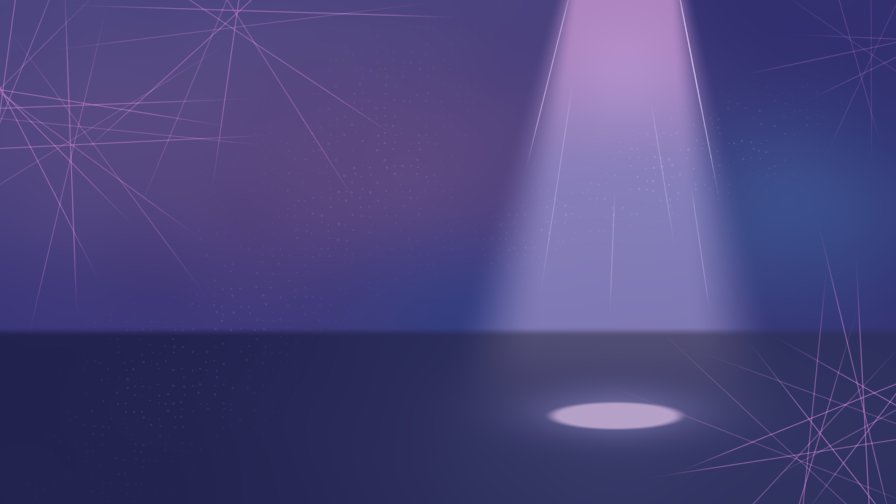
Reproduce this background procedurally as a Shadertoy shader.

```glsl
// An empty stage: a violet wall above a dark floor, a soft spotlight with its
// pool of light, and fans of thin laser lines in the corners. Glows are Gaussian
// ellipses, rays are segment distances, haze and dust come from noise and hashes.

float hash(vec2 p) {
    return fract(sin(dot(p, vec2(127.1, 311.7))) * 43758.5);
}

vec2 gradientAt(vec2 cell) {
    float a = 6.2832 * hash(cell);
    return vec2(cos(a), sin(a));
}

float gradientNoise(vec2 p) {
    vec2 i = floor(p), f = fract(p), u = f * f * (3.0 - 2.0 * f);
    vec2 e = vec2(1, 0);
    float low = mix(dot(gradientAt(i), f), dot(gradientAt(i + e), f - e), u.x);
    float high = mix(dot(gradientAt(i + e.yx), f - e.yx), dot(gradientAt(i + 1.0), f - 1.0), u.x);
    return mix(low, high, u.y);
}

float glow(vec2 p, vec2 center, vec2 radius) {
    vec2 q = (p - center) / radius;
    return exp(-dot(q, q));
}

// Thin segment that fades toward both ends
float ray(vec2 p, vec2 a, vec2 b) {
    vec2 d = b - a;
    float t = clamp(dot(p - a, d) / dot(d, d), 0.0, 1.0);
    float width = 0.0012 + 0.7 / iResolution.y;
    float core = 1.0 - smoothstep(0.0, width, length(p - a - d * t));
    return core * smoothstep(0.0, 0.25, t) * smoothstep(1.0, 0.65, t);
}

// Rays crossing near a hub, spread over a half turn
float laserFan(vec2 p, vec2 hub, float reach, float seed) {
    float sum = 0.0;
    for (float i = 0.0; i < 7.0; i++) {
        float r = hash(vec2(i, seed));
        float a = 3.1416 * (i + r) / 7.0;
        vec2 dir = vec2(cos(a), sin(a));
        vec2 mid = hub + 0.06 * (vec2(hash(vec2(seed, i)), r) - 0.5);
        sum += ray(p, mid - dir * reach * (0.6 + 0.5 * r), mid + dir * reach * (1.1 - 0.5 * r))
             * (0.35 + 0.5 * hash(vec2(r, seed)));
    }
    return sum;
}

// Faint specks, one at most per grid cell
float dust(vec2 p) {
    vec2 g = p * 62.0, cell = floor(g);
    vec2 spot = 0.25 + 0.5 * vec2(hash(cell + 3.0), hash(cell + 8.0));
    float size = 0.1 + 0.15 * hash(cell + 5.0);
    return step(0.45, hash(cell)) * smoothstep(size, size * 0.3, length(g - cell - spot));
}

void mainImage(out vec4 fragColor, in vec2 fragCoord) {
    vec2 p = fragCoord / iResolution.y;
    p.x += 0.5 * (16.0 / 9.0 - iResolution.x / iResolution.y);
    float haze = gradientNoise(p * 3.0) + 0.5 * gradientNoise(p * 6.0 + 9.0);

    // Wall
    vec3 wall = mix(vec3(0.22, 0.21, 0.47), vec3(0.29, 0.27, 0.50), smoothstep(0.35, 0.8, p.y));
    wall = mix(wall, vec3(0.20, 0.19, 0.44), smoothstep(0.85, 1.5, p.x));
    wall = mix(wall, vec3(0.37, 0.28, 0.50), 0.85 * glow(p, vec2(0.72, 0.66), vec2(0.55, 0.26)));
    wall = mix(wall, vec3(0.35, 0.29, 0.51), 0.6 * glow(p, vec2(0.2, 0.72), vec2(0.3, 0.2)));
    wall = mix(wall, vec3(0.23, 0.31, 0.55), 0.9 * glow(p, vec2(1.57, 0.58), vec2(0.3, 0.2)));
    wall = mix(wall, vec3(0.20, 0.25, 0.51), 0.8 * glow(p, vec2(0.94, 0.37), vec2(0.24, 0.15)));
    wall += 0.02 * haze;

    // Floor
    vec3 floorColor = mix(vec3(0.135, 0.135, 0.31), vec3(0.18, 0.19, 0.37), smoothstep(0.2, 1.3, p.x));
    floorColor += 0.03 * glow(p, vec2(1.2, 0.12), vec2(0.4, 0.2)) + 0.008 * haze;
    float onWall = smoothstep(0.332, 0.352, p.y);
    vec3 color = mix(floorColor, wall, onWall);

    // Spotlight cone, pink at the top and dying away on the floor
    float drop = (1.0 - p.y) / 0.655;
    float halfWidth = mix(0.115, 0.235, drop), soft = mix(0.025, 0.085, drop);
    float offAxis = abs(p.x - mix(1.238, 1.22, drop));
    float cone = 1.0 - smoothstep(halfWidth - soft, halfWidth + soft, offAxis);
    vec3 beam = mix(vec3(0.56, 0.53, 0.76), vec3(0.69, 0.53, 0.76), smoothstep(0.6, 0.95, p.y));
    float strength = mix(0.42 * smoothstep(0.13, 0.36, p.y), mix(0.95, 0.8, drop), onWall);
    color = mix(color, mix(vec3(0.50, 0.45, 0.57), beam, onWall), cone * strength);
    color += 0.05 * glow(p, vec2(1.24, 0.85), vec2(0.13, 0.12));

    // Pool of light
    vec2 pool = (p - vec2(1.222, 0.175)) / vec2(0.132, 0.027);
    color += vec3(0.20, 0.18, 0.21) * glow(p, vec2(1.222, 0.178), vec2(0.17, 0.05));
    color = mix(color, vec3(0.71, 0.63, 0.78), 1.0 - smoothstep(0.84, 1.1, length(pool)));

    // Dust drifting along two diagonal bands
    float band = glow(vec2(p.x - 0.58 - 0.75 * (p.y - 0.55), p.y), vec2(0, 0.5), vec2(0.2, 0.4))
               + glow(vec2(p.x, p.y - 0.66 - 0.4 * (p.x - 1.3)), vec2(1.35, 0), vec2(0.36, 0.09));
    color += vec3(0.08, 0.07, 0.09) * dust(p) * band * (0.7 + haze);

    // Streaks inside the cone: start and end of each
    vec4 streaks[7] = vec4[7](
        vec4(1.14, 1.05, 1.04, 0.65), vec4(1.34, 1.05, 1.43, 0.59), vec4(1.34, 1.05, 1.40, 0.74),
        vec4(1.14, 0.86, 1.07, 0.40), vec4(1.22, 0.63, 1.21, 0.37), vec4(1.29, 0.81, 1.34, 0.50),
        vec4(1.37, 0.64, 1.41, 0.37));
    for (int i = 0; i < 7; i++) {
        float bright = i < 3 ? 0.55 : 0.28;
        color = mix(color, vec3(0.84, 0.76, 0.94), bright * ray(p, streaks[i].xy, streaks[i].zw));
    }

    // Lasers: upper left, lower right, and a faint fan at the upper right
    float lasers = laserFan(p, vec2(0.45, 0.955), 0.48, 1.0) + laserFan(p, vec2(0.13, 0.735), 0.42, 2.0)
                 + laserFan(p, vec2(0.02, 0.81), 0.5, 3.0) + laserFan(p, vec2(1.6, 0.11), 0.42, 4.0)
                 + laserFan(p, vec2(1.73, 0.19), 0.4, 5.0) + 0.5 * laserFan(p, vec2(1.72, 0.9), 0.28, 6.0);
    color = mix(color, vec3(0.70, 0.46, 0.75), 0.75 * min(lasers, 1.0));

    fragColor = vec4(color, 1.0);
}
```
